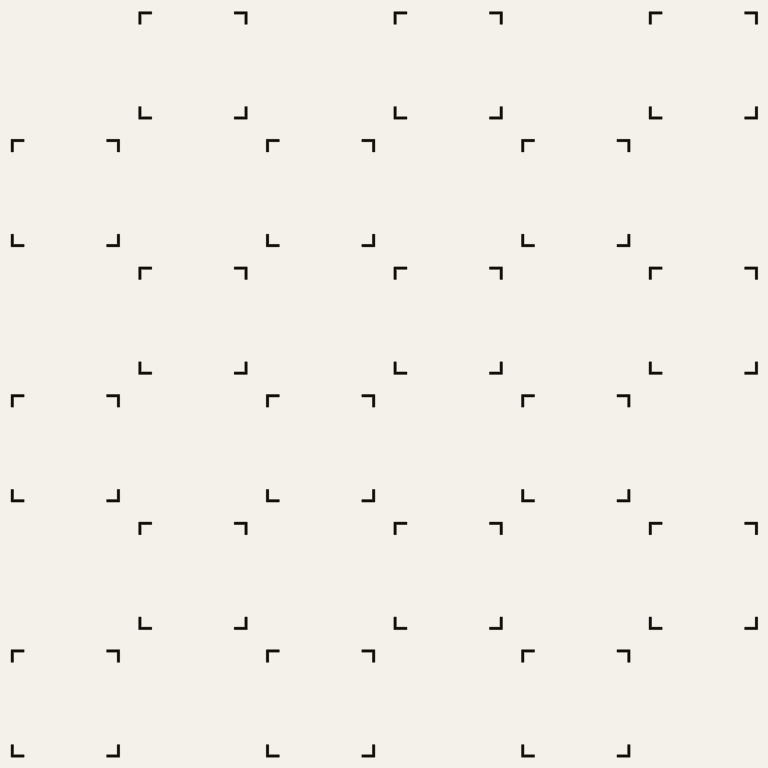
Write a Shadertoy shader that draws this pattern.

```glsl
// Checkerboard of open square frames, each shown only by four small corner brackets.
// The canvas is cut into a 6 by 6 grid; every second cell mirrors one L-shaped
// bracket, built from two slightly rounded bars, into its four corners.

const float CELLS = 6.0;                           // cells across and down
const float PITCH = 0.16615;                       // cell size
const vec2  GRID_CENTER = vec2(0.5005, 0.4994);
const vec2  FRAME_HALF = vec2(0.0691, 0.0684);     // center to bar axis
const vec2  ARM = vec2(0.0176, 0.0170);            // bracket reach from its corner
const float LINE_HALF = 0.0019;                    // half the line width
const float ROUNDING = 0.0010;

const vec3 PAPER = vec3(0.957, 0.945, 0.914);
const vec3 INK = vec3(0.075, 0.050, 0.020);

// Signed distance to a box with rounded corners.
float roundedBox(vec2 p, vec2 halfSize, float radius) {
    vec2 q = abs(p) - halfSize + radius;
    return length(max(q, 0.0)) + min(max(q.x, q.y), 0.0) - radius;
}

// Two bars meeting at the origin and running towards -x and -y.
float cornerBracket(vec2 p, vec2 arm, float halfWidth, float radius) {
    vec2 middle = 0.5 * arm;
    float bar  = roundedBox(p + vec2(middle.x, 0.0), vec2(middle.x + halfWidth, halfWidth), radius);
    float post = roundedBox(p + vec2(0.0, middle.y), vec2(halfWidth, middle.y + halfWidth), radius);
    return min(bar, post);
}

// Mirror one bracket into all four corners of a frame.
float bracketFrame(vec2 p, vec2 halfSize) {
    return cornerBracket(abs(p) - halfSize, ARM - 2.0 * LINE_HALF, LINE_HALF, ROUNDING);
}

// 1 on the cells that carry a frame, 0 on the empty ones.
float checker(vec2 cell) {
    return 1.0 - mod(cell.x + cell.y, 2.0);
}

void mainImage(out vec4 fragColor, in vec2 fragCoord) {
    vec2 p = fragCoord / iResolution.y;

    // Split the canvas into cells.
    vec2 grid = (p - GRID_CENTER) / PITCH + 0.5 * CELLS;
    vec2 cell = floor(grid);
    vec2 local = (grid - cell - 0.5) * PITCH;

    // Ink the brackets with a soft edge.
    float edge = max(0.8 / iResolution.y, 0.0009);
    float frame = bracketFrame(local, FRAME_HALF);
    float ink = (1.0 - smoothstep(-edge, edge, frame)) * checker(cell);

    fragColor = vec4(mix(PAPER, INK, ink), 1.0);
}
```
